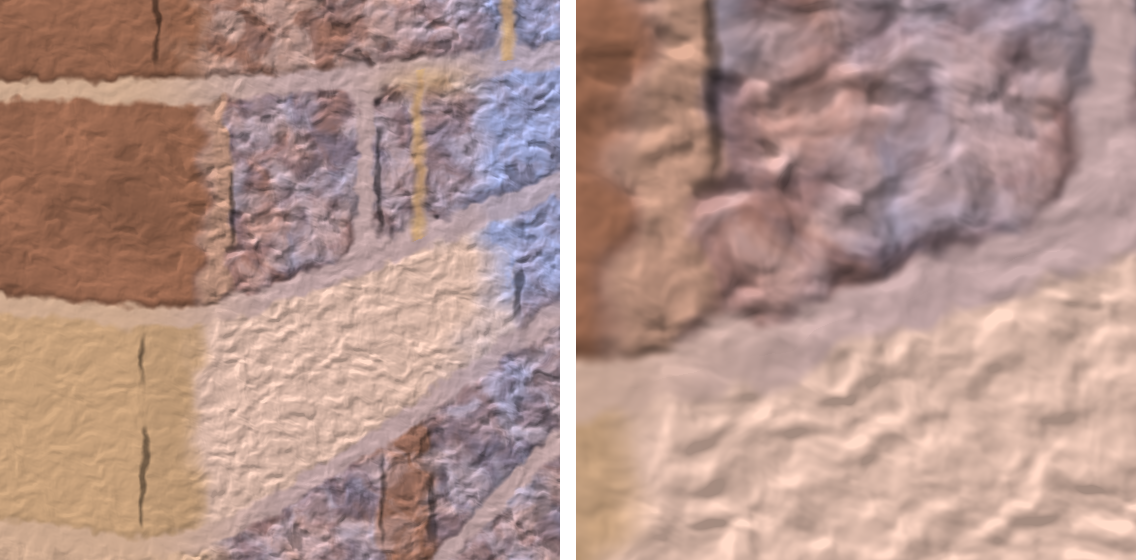
Left, the full canvas; right, a detail of the centre.
Write a Shadertoy shader that draws this texture.

```glsl
// Old brick wall: courses run level on the left, then fan upward to the right.
// One course coordinate gives rows and mortar; short lists give upright joints
// and cracks. Warped noise lit from the upper left carves the stone faces.

#define COURSE_STEP 0.405   // course spacing on the level side
#define COURSE_TOP 0.838    // height of the first full joint
#define BEND_START 0.35     // where the courses begin to rise
#define MORTAR_HALF 0.019   // half width of a course joint
#define EDGE_SOFT 0.007     // softness of brick edges
#define RELIEF 1.75         // strength of the carved shading
#define BROWN vec3(0.58, 0.395, 0.305)
#define TAN vec3(0.775, 0.625, 0.48)
#define CREAM vec3(0.835, 0.705, 0.645)
#define LILAC vec3(0.70, 0.60, 0.62)
#define MAUVE vec3(0.53, 0.425, 0.44)
#define BLUE vec3(0.60, 0.65, 0.84)

// Each entry: row, x position, half width
const vec3 JOINTS[3] = vec3[3](vec3(-1.0, 0.908, 0.010), vec3(0.0, 0.652, 0.016),
                               vec3(0.0, 0.749, 0.008));
const vec3 CRACKS[7] = vec3[7](vec3(-1.0, 0.28, 0.003), vec3(0.0, 0.413, 0.002),
                               vec3(0.0, 0.677, 0.006), vec3(1.0, 0.256, 0.003),
                               vec3(1.0, 0.928, 0.007), vec3(2.0, 0.685, 0.002),
                               vec3(2.0, 0.775, 0.007));

float hash(vec2 p) {
    return fract(sin(dot(p, vec2(127.1, 311.7))) * 43758.5453);
}

float noise(vec2 p) {
    vec2 i = floor(p), f = fract(p);
    f = f * f * f * (f * (f * 6.0 - 15.0) + 10.0);
    return mix(mix(hash(i), hash(i + vec2(1, 0)), f.x),
               mix(hash(i + vec2(0, 1)), hash(i + vec2(1, 1)), f.x), f.y);
}

float fbm(vec2 p) {
    float sum = 0.0, gain = 0.5;
    for (int i = 0; i < 4; i++) {
        sum += gain * noise(p);
        p = mat2(1.6, 1.2, -1.2, 1.6) * p + 3.7;
        gain *= 0.5;
    }
    return sum;
}

// Height of the chipped stone face
float relief(vec2 p) {
    vec2 warp = vec2(fbm(p * 18.0), fbm(p * 18.0 + 9.0));
    vec2 q = p + 0.035 * warp;
    return 0.65 * fbm(q * vec2(24.0, 31.0)) + 0.35 * noise(q * vec2(58.0, 74.0));
}

float smoothMin(float a, float b, float r) {
    float h = max(r - abs(a - b), 0.0) / r;
    return min(a, b) - 0.25 * h * h * r;
}

void mainImage(out vec4 fragColor, in vec2 fragCoord) {
    vec2 uv = fragCoord / iResolution.xy;
    vec2 p = uv + 0.022 * (vec2(fbm(uv * 22.0), fbm(uv * 22.0 + 5.0)) - 0.47);

    // Course coordinate: whole numbers lie on the mortar lines
    float rise = pow(max(p.x - BEND_START, 0.0) / (1.0 - BEND_START), 1.15);
    float spacing = COURSE_STEP - 0.177 * rise;
    float lift = 0.025 * smoothstep(0.25, 0.0, p.x) * smoothstep(0.8, 0.5, p.y);
    float k = (COURSE_TOP + 0.065 * rise + lift - p.y) / spacing;
    float row = floor(k), inRow = fract(k);
    float course = min(inRow, 1.0 - inRow) * spacing * mix(1.0, 0.85, rise);

    // Mortar distance, with rounded brick corners and a chipped outline
    float edge = course - MORTAR_HALF;
    float gilded = 0.0;
    for (int i = 0; i < 3; i++) {
        if (JOINTS[i].x != row) continue;
        float d = abs(p.x - JOINTS[i].y) - JOINTS[i].z;
        edge = smoothMin(edge, d, 0.05);
        gilded = max(gilded, smoothstep(0.010, -0.008, d) * step(0.7, JOINTS[i].y));
    }
    edge += 0.012 * (noise(uv * 65.0) - 0.5);
    float brickMask = smoothstep(-EDGE_SOFT, EDGE_SOFT, edge);

    // Dark splits that thin out and break along their length
    float split = 0.0;
    for (int i = 0; i < 7; i++) {
        if (CRACKS[i].x != row) continue;
        float d = abs(p.x - CRACKS[i].y) - CRACKS[i].z * 1.6 * noise(uv * 36.0);
        split = max(split, smoothstep(0.006, -0.002, d));
    }
    split *= smoothstep(0.025, 0.05, course) * smoothstep(0.15, 0.5, noise(uv * 24.0 + 4.0));

    // Brick colours by row and side
    vec2 s = p + 0.03 * (vec2(noise(uv * 28.0), noise(uv * 28.0 + 8.0)) - 0.5);
    float blotch = smoothstep(0.30, 0.64, fbm(s * 22.0 + 21.0));
    vec3 purple = mix(MAUVE, LILAC, blotch);
    purple += (fbm(s * 15.0 + 40.0) - 0.47) * vec3(0.22, 0.02, -0.16);
    vec3 brick = mix(BROWN * (0.84 + 0.32 * fbm(uv * 8.0)), purple, smoothstep(0.34, 0.40, s.x));
    if (row < 0.0) {
        float warm = smoothstep(0.26, 0.38, s.x) * smoothstep(0.78, 0.5, s.x);
        brick = mix(brick, mix(BROWN, CREAM, 0.5 * blotch), 0.6 * warm);
    } else if (row == 0.0) {
        float ridge = smoothstep(0.355, 0.38, s.x) * smoothstep(0.418, 0.402, s.x);
        brick = mix(brick, mix(BROWN, CREAM, 0.5), ridge);
    } else if (row == 1.0) {
        brick = mix(TAN, CREAM, smoothstep(0.32, 0.38, s.x));
        brick = mix(brick, TAN * 0.9, 0.5 * smoothstep(0.25, 0.29, s.x) * smoothstep(0.37, 0.33, s.x));
        brick = mix(brick, purple, smoothstep(0.91, 0.935, p.x));
    } else {
        brick = mix(mix(TAN, CREAM, 0.5), purple, smoothstep(0.33, 0.45, s.x));
        brick = mix(brick, mix(BROWN, LILAC, 0.4 * blotch), 0.7 * smoothstep(0.67, 0.69, s.x) * smoothstep(0.78, 0.76, s.x));
    }
    vec3 mortar = mix(mix(TAN, CREAM, 0.5), mix(LILAC, CREAM, 0.25), smoothstep(0.2, 0.55, p.x));
    vec3 color = mix(mortar, brick, brickMask);

    // Blue light on the right and gold light in the narrow joints
    float blueLight = smoothstep(0.83, 0.92, s.x) * smoothstep(0.38, 0.52, s.y);
    blueLight += 0.6 * smoothstep(0.14, 0.0, length(s - vec2(0.89, 0.32)));
    blueLight += 0.4 * smoothstep(0.68, 0.82, s.x) * smoothstep(0.54, 0.62, s.y);
    color = mix(color, BLUE, min(blueLight, 1.0) * mix(0.3, 0.6 + 0.3 * blotch, brickMask));
    vec2 g = uv - vec2(0.77, 0.855);
    float glow = exp(-160.0 * dot(g, g * vec2(1, 6)));
    vec3 gold = mix(vec3(0.66, 0.50, 0.34), vec3(0.88, 0.71, 0.48), noise(uv * 40.0));
    color = mix(color, gold, max(0.75 * gilded, 0.55 * glow));

    // Carved shading, fine pits, lower-edge shadow and cracks
    float rough = mix(0.38, 1.0, smoothstep(0.30, 0.42, p.x)) * mix(0.5, 1.0, brickMask);
    float height = relief(uv);
    float slope = height - relief(uv + vec2(-0.003, 0.004));
    float pale = step(0.5, row) * step(row, 1.5) * smoothstep(0.94, 0.91, p.x);
    float shadow = smoothstep(0.020, 0.0, edge) * smoothstep(0.5, 0.7, inRow) * brickMask;
    color *= 1.0 + RELIEF * rough * mix(1.0, 0.8, pale) * clamp(slope, -0.16, 0.16);
    color *= 1.0 - 0.22 * rough * brickMask * (1.0 - pale) * smoothstep(0.44, 0.24, height);
    color *= 1.0 - shadow * mix(0.24, 0.10, pale);
    color *= 1.0 - 0.42 * split * brickMask;
    fragColor = vec4(clamp(color, 0.0, 1.0), 1.0);
}
```
